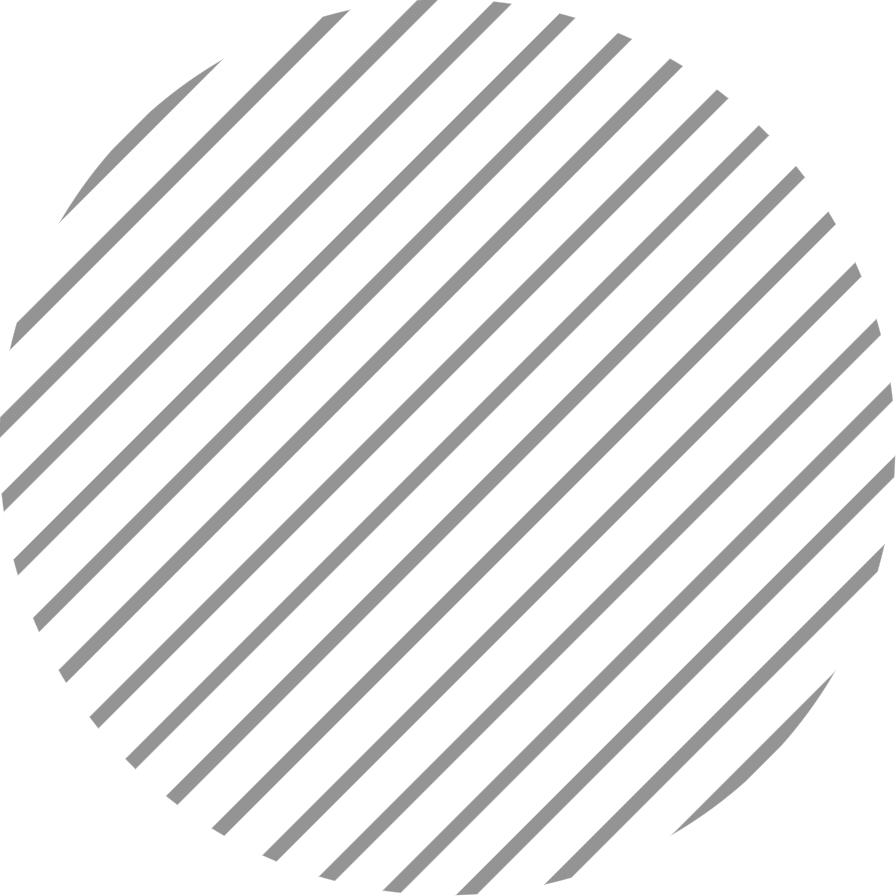
This pattern is drawn by a WebGL 1 fragment shader. Its source:

```glsl
precision highp float;

// Grey diagonal stripes clipped to a disc on a white ground.
// Stripes repeat with fract along the diagonal normal; stripe and disc
// distances are intersected and turned into smooth pixel coverage.

uniform vec2 u_resolution;

const vec3 PAPER_COLOR = vec3(1.0);
const vec3 STRIPE_COLOR = vec3(0.58);
const vec2 DISC_CENTER = vec2(0.4991, 0.5009);
const float DISC_RADIUS = 0.5;
const float STRIPE_SPACING = 0.0614;
const float STRIPE_HALF_WIDTH = 0.0080;
const vec2 STRIPE_NORMAL = vec2(0.70711, -0.70711);
const float EDGE_PIXELS = 0.65;

// Signed distance to a disc
float discDistance(vec2 p, float radius) {
  return length(p) - radius;
}

// Signed distance to the nearest stripe, one of them through the origin
float stripeDistance(vec2 p) {
  float across = dot(p, STRIPE_NORMAL) / STRIPE_SPACING;
  float offset = abs(fract(across + 0.5) - 0.5) * STRIPE_SPACING;
  return offset - STRIPE_HALF_WIDTH;
}

// Antialiased fill of a signed distance
float coverage(float d, float softness) {
  return clamp(0.5 - 0.5 * d / softness, 0.0, 1.0);
}

void main() {
  // Canvas units, centred on the disc
  float side = min(u_resolution.x, u_resolution.y);
  vec2 uv = (gl_FragCoord.xy - 0.5 * u_resolution) / side + 0.5;
  vec2 p = uv - DISC_CENTER;

  // Stripes inside the disc
  float softness = EDGE_PIXELS / side;
  float d = max(stripeDistance(p), discDistance(p, DISC_RADIUS));
  vec3 color = mix(PAPER_COLOR, STRIPE_COLOR, coverage(d, softness));

  gl_FragColor = vec4(color, 1.0);
}
```
